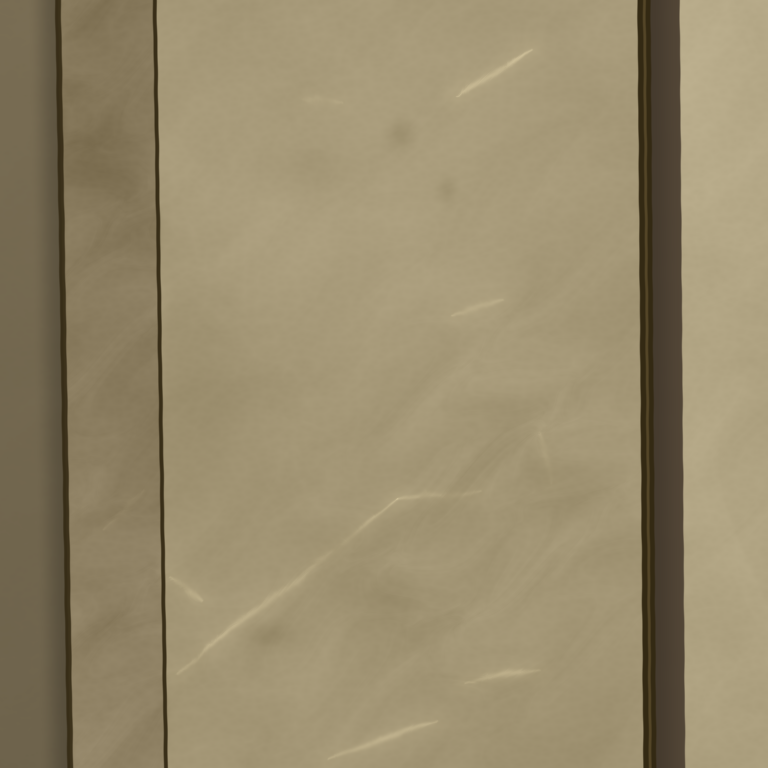
Give the GLSL for this texture, as a Shadertoy shader.

```glsl
// Beige stone wall panels split by slightly leaning dark joints and a brown recess.
// The stone is layered sines plus cellular grain, with warped line segments as veins;
// panels are composed left to right with smooth steps.

const vec3 GREY_PANEL  = vec3(0.45, 0.405, 0.31);
const vec3 STRIP_STONE = vec3(0.545, 0.49, 0.375);
const vec3 MAIN_STONE  = vec3(0.635, 0.583, 0.455);
const vec3 RIGHT_STONE = vec3(0.695, 0.645, 0.515);
const vec3 RECESS      = vec3(0.295, 0.25, 0.195);
const vec3 JOINT       = vec3(0.20, 0.16, 0.075);
const vec3 THREAD      = vec3(0.37, 0.31, 0.18);
const vec3 VEIN_TINT   = vec3(0.13, 0.125, 0.105);

const float JOINT_A = 0.0755, JOINT_B = 0.2015;          // joint centres at the top
const float GAP_LEFT = 0.830, RECESS_LEFT = 0.847, RECESS_RIGHT = 0.885;
const float MOTTLE = 0.035;                              // stone contrast
const float GRAIN = 0.012;

const int VEINS = 10;
// Vein end points: start.xy, end.xy
const vec4 VEIN[VEINS] = vec4[](
    vec4(0.595, 0.874, 0.692, 0.938), vec4(0.230, 0.125, 0.520, 0.350),
    vec4(0.605, 0.112, 0.700, 0.125), vec4(0.430, 0.013, 0.570, 0.062),
    vec4(0.222, 0.247, 0.265, 0.215), vec4(0.590, 0.592, 0.655, 0.610),
    vec4(0.390, 0.870, 0.445, 0.866), vec4(0.520, 0.350, 0.625, 0.362),
    vec4(0.705, 0.440, 0.715, 0.370), vec4(0.135, 0.310, 0.185, 0.365));
const float VEIN_GAIN[VEINS] = float[](1.0, 0.6, 0.75, 0.55, 0.6, 0.5, 0.4, 0.5, 0.3, 0.3);

vec2 hash2(vec2 p) {
    p = vec2(dot(p, vec2(127.1, 311.7)), dot(p, vec2(269.5, 183.3)));
    return fract(sin(p) * 43758.5);
}

// Layered, rotated and self-warped sines, about -1 to 1
float sineNoise(vec2 p) {
    float sum = 0.0, amp = 0.55;
    for (int i = 0; i < 6; i++) {
        p = mat2(0.8, 0.6, -0.6, 0.8) * p + 0.7 * sin(p.yx * 1.3 + float(i) * 1.9);
        sum += amp * sin(p.x) * cos(p.y);
        p *= 1.75;
        amp *= 0.6;
    }
    return sum;
}

// Distance to the nearest scattered cell centre
float cellular(vec2 p) {
    vec2 cell = floor(p), f = fract(p);
    float nearest = 2.0;
    for (int j = -1; j <= 1; j++)
        for (int i = -1; i <= 1; i++) {
            vec2 o = vec2(i, j);
            nearest = min(nearest, length(o + hash2(cell + o) - f));
        }
    return nearest;
}

// Soft bright streak that tapers at both ends
float streak(vec2 p, vec4 s, float rough) {
    vec2 dir = s.zw - s.xy, rel = p - s.xy;
    float t = clamp(dot(rel, dir) / dot(dir, dir), 0.0, 1.0);
    float d = length(rel - dir * t);
    float taper = 0.35 + 2.6 * t * (1.0 - t);
    float core = exp(-pow(d / (0.0045 * taper), 2.0));
    float halo = exp(-pow(d / 0.016, 2.0));
    return core * (0.65 + 0.6 * rough) + 0.22 * halo;
}

float blob(vec2 p, vec2 centre, vec2 size) {
    vec2 d = (p - centre) / size;
    return exp(-dot(d, d));
}

float band(float x, float centre, float halfWidth, float aa) {
    return 1.0 - smoothstep(halfWidth - aa, halfWidth + aa, abs(x - centre));
}

void mainImage(out vec4 fragColor, in vec2 fragCoord) {
    vec2 uv = fragCoord / iResolution.xy;
    float aa = max(1.0 / iResolution.x, 0.0013);
    float x = uv.x - (0.017 - 0.011 * uv.x) * (1.0 - uv.y);   // undo the lean
    x += 0.0004 * sin(uv.y * 95.0) * sin(uv.y * 37.0);

    // Stone relief, stretched along the rising diagonal
    vec2 diag = vec2(dot(uv, vec2(0.8, 0.6)), dot(uv, vec2(-0.6, 0.8)));
    float cloud = sineNoise(uv * 7.0 + 3.0);
    float fibre = sineNoise(diag * vec2(17.0, 36.0));
    float grain = cellular(uv * vec2(75.0, 110.0)) - 0.5;
    float strip = smoothstep(JOINT_A, JOINT_A + 0.01, x) * (1.0 - smoothstep(JOINT_B, JOINT_B + 0.01, x));
    float busy = 0.3 + 0.75 * blob(uv, vec2(0.67, 0.38), vec2(0.18, 0.24))
               + 0.5 * blob(uv, vec2(0.46, 0.20), vec2(0.20, 0.10)) + 0.45 * strip;
    float relief = MOTTLE * (0.5 * cloud + busy * fibre) + GRAIN * grain;

    // Broad light and local stains
    relief += 0.035 * blob(uv, vec2(0.50, 0.70), vec2(0.28, 0.30));
    relief -= 0.035 * blob(uv, vec2(0.25, 0.48), vec2(0.08, 0.15));
    relief -= 0.03 * blob(uv, vec2(0.40, 0.78), vec2(0.06, 0.035));
    relief -= 0.05 * blob(uv, vec2(0.522, 0.825), vec2(0.016, 0.018));
    relief -= 0.04 * blob(uv, vec2(0.582, 0.752), vec2(0.012, 0.016));
    relief -= 0.04 * blob(uv, vec2(0.35, 0.173), vec2(0.035, 0.015));
    relief -= 0.03 * blob(uv, vec2(0.50, 0.225), vec2(0.04, 0.03));

    // Veins, bent and broken by the relief noise
    vec2 bent = uv + 0.005 * vec2(fibre, sineNoise(uv * 24.0));
    float veins = 0.0;
    for (int i = 0; i < VEINS; i++) veins += VEIN_GAIN[i] * streak(bent, VEIN[i], fibre);

    // Panels from left to right
    vec3 grey = GREY_PANEL * (0.95 + 0.10 * uv.y) + 0.25 * relief;
    grey *= 1.0 - 0.20 * smoothstep(0.035, 0.072, x);
    vec3 stripColor = STRIP_STONE + 0.04 * (0.5 - uv.y) + 1.2 * relief;
    stripColor -= 0.045 * blob(uv, vec2(0.14, 0.82), vec2(0.08, 0.12));
    vec3 mainColor = MAIN_STONE + 0.012 * (uv.y - 0.5) + relief;
    vec3 rightColor = RIGHT_STONE + 0.045 * (uv.y - 0.55) + relief;
    vec3 recess = RECESS * (0.92 + 0.16 * smoothstep(RECESS_LEFT, RECESS_RIGHT, x));

    vec3 color = mix(grey, stripColor, smoothstep(-aa, aa, x - JOINT_A));
    color = mix(color, mainColor, smoothstep(-aa, aa, x - JOINT_B));
    color += VEIN_TINT * veins;
    color = mix(color, JOINT, 0.9 * band(x, JOINT_A, 0.0038, aa));
    color = mix(color, JOINT, 0.95 * band(x, JOINT_B, 0.0025, aa));
    color = mix(color, JOINT, smoothstep(-aa, aa, x - GAP_LEFT));
    color = mix(color, THREAD, 0.75 * band(x, 0.839, 0.0018, aa));
    color = mix(color, recess, smoothstep(-aa, aa, x - RECESS_LEFT));
    color = mix(color, rightColor, smoothstep(-aa, aa, x - RECESS_RIGHT));
    fragColor = vec4(clamp(color, 0.0, 1.0), 1.0);
}
```
